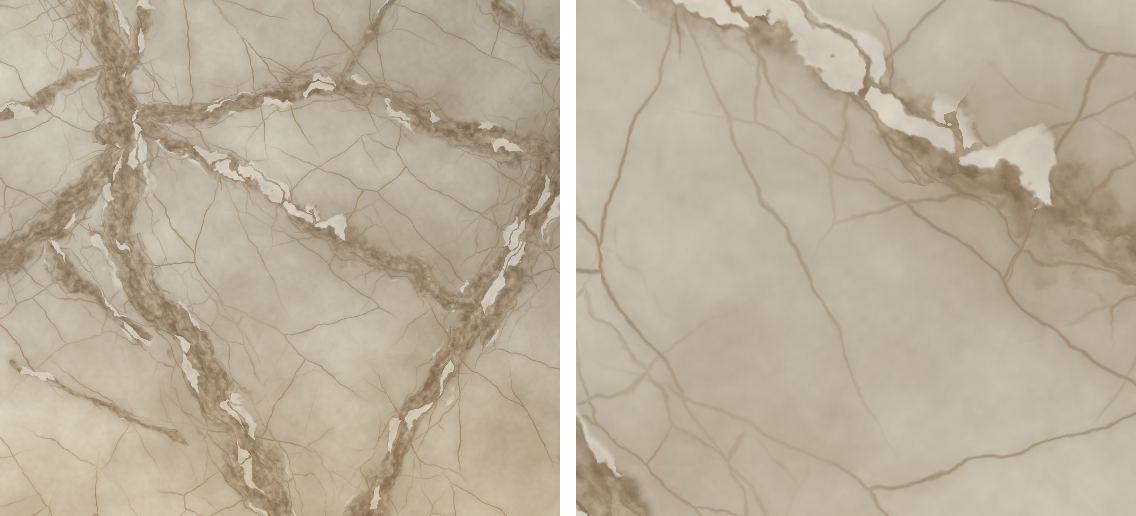
Left, the full canvas; right, a detail of the centre.
This texture is drawn by a Shadertoy shader. Its source:

```glsl
// Polished beige marble slab with brecciated brown veins, pale shards and hairline cracks.

const vec3 STONE_SHADE = vec3(0.640, 0.585, 0.495);
const vec3 STONE_LIGHT = vec3(0.845, 0.830, 0.780);
const vec3 VEIN_DARK   = vec3(0.480, 0.395, 0.295);
const vec3 VEIN_TAN    = vec3(0.710, 0.645, 0.550);
const vec3 CRACK_BROWN = vec3(0.540, 0.440, 0.325);
const vec3 SHARD_PALE  = vec3(0.855, 0.835, 0.785);
const vec3 WARM_TINT   = vec3(1.010, 0.980, 0.930);
const float BEND = 0.085;         // slow wander of the veins
const float JITTER = 0.028;       // small kinks of the veins
const float HAIR_WIDTH = 0.0022;  // half width of the hairline cracks
const float SHARD_SHARE = 0.17;   // share of vein fragments that are pale

struct Vein { float dist; vec2 uv; };  // distance in vein widths, local coordinates

vec2 hash2(vec2 p) {
    vec3 q = fract(vec3(p.xyx) * vec3(0.1031, 0.1030, 0.0973));
    q += dot(q, q.yzx + 33.33);
    return fract((q.xx + q.yz) * q.zy);
}

float noise(vec2 p) {
    vec2 i = floor(p), f = fract(p);
    f = f * f * (3.0 - 2.0 * f);
    vec2 e = vec2(0.0, 1.0);
    return mix(mix(hash2(i).x, hash2(i + e.yx).x, f.x),
               mix(hash2(i + e.xy).x, hash2(i + e.yy).x, f.x), f.y);
}

float fbm(vec2 p) {
    float sum = 0.0, amp = 0.5;
    for (int i = 0; i < 5; i++) {
        sum += amp * noise(p);
        p = mat2(1.6, 1.2, -1.2, 1.6) * p + 11.7;
        amp *= 0.5;
    }
    return sum / 0.97;
}

vec2 fbm2(vec2 p) { return vec2(fbm(p), fbm(p + 41.3)) - 0.5; }

mat2 rotate(float a) { return mat2(cos(a), sin(a), -sin(a), cos(a)); }

// Stretched Voronoi: x = canvas distance to the cell border, y = random value of the cell
vec2 cells(vec2 p, vec2 stretch) {
    p *= stretch;
    vec2 base = floor(p), f = fract(p), near1 = vec2(9.0), near2 = vec2(9.0), id = base;
    for (int y = -1; y <= 1; y++)
    for (int x = -1; x <= 1; x++) {
        vec2 g = vec2(x, y);
        vec2 r = g + hash2(base + g) - f;
        if (dot(r, r) < dot(near1, near1)) { near2 = near1; near1 = r; id = base + g; }
        else if (dot(r, r) < dot(near2, near2)) near2 = r;
    }
    vec2 normal = normalize(near2 - near1);
    float border = dot(0.5 * (near1 + near2), normal) / length(normal * stretch);
    return vec2(border, hash2(id + 57.0).x);
}

// Thin line with a faint stain around it
float cracks(vec2 p, vec2 stretch) {
    float x = cells(p, stretch).x;
    return 0.75 * (1.0 - smoothstep(0.0, HAIR_WIDTH, x)) + 0.25 * exp(-110.0 * x);
}

// Keeps the nearest of the veins that run from a to b
void addVein(inout Vein v, vec2 p, vec2 a, vec2 b, float width) {
    vec2 dir = normalize(b - a), q = p - a;
    float along = dot(q, dir), across = dot(q, vec2(-dir.y, dir.x));
    float overshoot = along - clamp(along, 0.0, length(b - a));
    float d = length(vec2(across, overshoot)) / width;
    if (d < v.dist) v = Vein(d, vec2(along, across) + a * 7.0);
}

Vein veinNetwork(vec2 p) {
    Vein v = Vein(99.0, p);
    // left trunk and its branches
    addVein(v, p, vec2(0.14, 1.05), vec2(0.26, 0.77), 0.042);
    addVein(v, p, vec2(0.26, 0.78), vec2(0.24, 0.52), 0.040);
    addVein(v, p, vec2(0.24, 0.52), vec2(0.55, -0.05), 0.044);
    addVein(v, p, vec2(-0.05, 0.46), vec2(0.25, 0.70), 0.032);
    addVein(v, p, vec2(0.08, 0.50), vec2(0.26, 0.33), 0.015);
    addVein(v, p, vec2(-0.05, 0.73), vec2(0.21, 0.88), 0.011);
    addVein(v, p, vec2(0.25, 0.87), vec2(0.32, 1.05), 0.014);
    // middle bands
    addVein(v, p, vec2(0.27, 0.77), vec2(0.60, 0.56), 0.016);
    addVein(v, p, vec2(0.60, 0.56), vec2(0.91, 0.41), 0.018);
    addVein(v, p, vec2(0.28, 0.78), vec2(0.65, 0.84), 0.021);
    addVein(v, p, vec2(0.65, 0.84), vec2(1.04, 0.70), 0.023);
    addVein(v, p, vec2(0.65, 0.84), vec2(0.82, 1.05), 0.008);
    // right trunk and corner
    addVein(v, p, vec2(0.68, -0.05), vec2(0.91, 0.39), 0.030);
    addVein(v, p, vec2(0.91, 0.39), vec2(1.12, 0.80), 0.042);
    addVein(v, p, vec2(0.90, 1.05), vec2(1.12, 0.86), 0.018);
    // faint lower left band
    addVein(v, p, vec2(0.02, 0.29), vec2(0.34, 0.13), 0.006);
    return v;
}

void mainImage(out vec4 fragColor, in vec2 fragCoord) {
    vec2 p = fragCoord / iResolution.y;
    vec2 slow = fbm2(p * 4.0 + 3.0), fine = fbm2(p * 24.0);
    vec2 bent = p + BEND * slow + JITTER * fine;

    Vein vein = veinNetwork(bent);
    float d = vein.dist + 2.0 * (fbm(vein.uv * vec2(11.0, 34.0)) - 0.5) + 0.9 * (fbm(p * 38.0) - 0.5);
    float body = 1.0 - smoothstep(0.45, 1.35, d);
    float halo = exp(-0.6 * max(vein.dist - 0.5, 0.0));

    // cloudy slab, paler at the left, dimmer at the right
    float cloud = fbm(bent * 6.0 + 20.0) - 0.5;
    float mottle = fbm(p * 30.0 + 5.0) - 0.5;
    float plate = cells(bent + 4.0, vec2(6.0)).y - 0.5;
    float tone = 0.70 + 0.75 * cloud + 0.25 * mottle + 0.08 * plate - 0.30 * (p.x - 0.4);
    tone -= 0.26 * halo;
    vec3 color = mix(STONE_SHADE, STONE_LIGHT, clamp(tone, -0.2, 1.1));

    // long slanted hairlines, a few crossing ones, and splinters beside the veins
    vec2 kinked = p + 0.7 * BEND * slow + 0.7 * JITTER * fine;
    float patchy = noise(p * 6.0 + 2.0);
    float hair = 0.62 * smoothstep(0.3, 0.7, patchy) * cracks(rotate(1.04) * kinked, vec2(2.6, 9.0));
    hair = max(hair, 0.55 * smoothstep(0.6, 0.3, patchy) * cracks(rotate(0.55) * kinked + 4.0, vec2(3.0, 7.0)));
    hair = max(hair, 0.45 * smoothstep(0.45, 0.75, noise(p * 5.0 + 30.0)) * cracks(rotate(-0.6) * kinked, vec2(4.0, 9.0)));
    float beside = 1.0 - smoothstep(0.8, 3.2, d);
    hair = max(hair, 0.55 * beside * cracks(vein.uv, vec2(9.0, 27.0)));
    color = mix(color, CRACK_BROWN, hair);

    // tan vein filling of grainy fragments, crossed by dark strands
    float streak = fbm(vein.uv * vec2(30.0, 90.0));
    float grain = fbm(p * 130.0);
    vec2 scrap = cells(vein.uv + 0.020 * fine, vec2(24.0, 62.0));
    float fill = 0.46 + 1.1 * (streak - 0.5) + 1.1 * (grain - 0.5) + 0.45 * (scrap.y - 0.5);
    fill += 0.12 * smoothstep(0.0, 0.005, scrap.x);
    color = mix(color, mix(VEIN_DARK, VEIN_TAN, clamp(fill, 0.0, 1.15)), 0.82 * body);
    float strand = 1.0 - smoothstep(0.0, 0.05, abs(fbm(vein.uv * vec2(10.0, 36.0) + 9.0) - 0.5));
    float ragged = 1.0 - smoothstep(0.7, 1.7, d);
    color = mix(color, VEIN_DARK, 0.42 * strand * ragged * smoothstep(0.3, 0.6, grain));

    // pale shards drawn out along the vein
    vec2 shard = cells(vein.uv + 0.030 * fine, vec2(17.0, 52.0));
    float pale = step(1.0 - SHARD_SHARE, shard.y) * smoothstep(0.0010, 0.0035, shard.x);
    pale *= 1.0 - smoothstep(1.0, 1.5, d);
    color = mix(color, SHARD_PALE + 0.12 * mottle, 0.82 * pale);

    // warm floor light, dim right corner and fine surface grain
    color *= mix(WARM_TINT, vec3(1.0), smoothstep(0.0, 0.5, p.y));
    color *= 1.0 - 0.10 * smoothstep(1.0, 1.9, p.x + 0.7 * p.y);
    color += 0.035 * (grain - 0.5);
    fragColor = vec4(clamp(color, 0.0, 1.0), 1.0);
}
```
